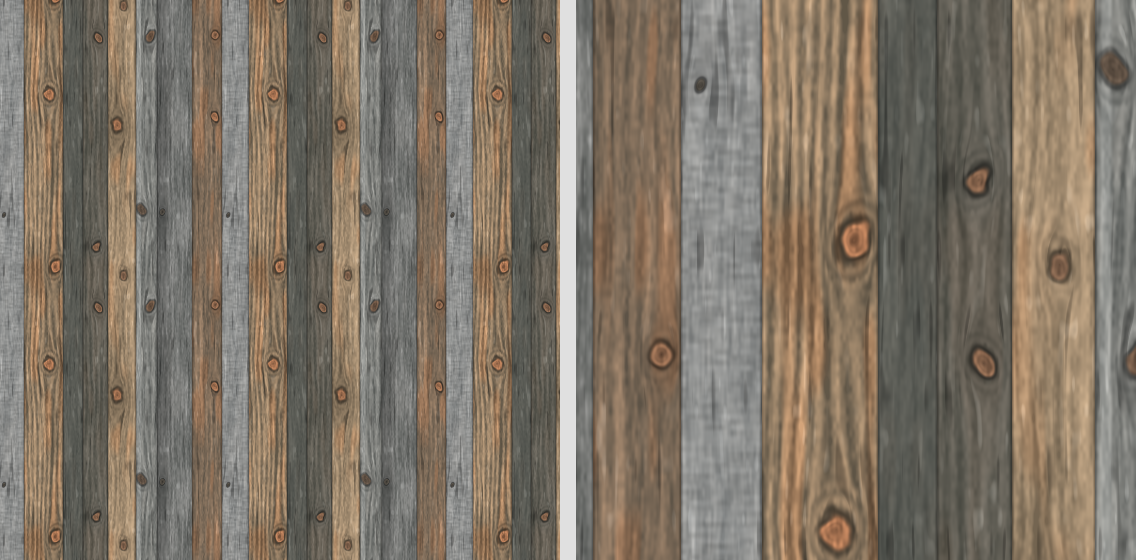
Left: the whole. Right: its middle third, enlarged.
Reproduce this texture procedurally as a Shadertoy shader.

```glsl
const vec2 TILE = vec2(0.4004, 0.4818);
const float TILE_OFFSET = 0.0046;
const int PLANKS = 8;
const int KNOTS = 12;

// Plank borders across one tile
const float EDGES[9] = float[9](0.0, 0.12, 0.293, 0.381, 0.492, 0.616, 0.713, 0.87, 1.0);

// Shadow colour and strength of the growth bands
const vec4 SHADES[8] = vec4[8](
    vec4(0.46, 0.47, 0.47, 0.08), vec4(0.38, 0.34, 0.28, 0.60),
    vec4(0.29, 0.30, 0.28, 0.20), vec4(0.29, 0.29, 0.26, 0.45),
    vec4(0.46, 0.40, 0.32, 0.25), vec4(0.35, 0.36, 0.35, 0.35),
    vec4(0.33, 0.34, 0.33, 0.20), vec4(0.37, 0.33, 0.28, 0.25));

const vec3 LIGHTS[8] = vec3[8](
    vec3(0.66, 0.66, 0.65), vec3(0.74, 0.62, 0.49),
    vec3(0.42, 0.42, 0.39), vec3(0.46, 0.44, 0.40),
    vec3(0.77, 0.66, 0.53), vec3(0.61, 0.61, 0.59),
    vec3(0.57, 0.57, 0.56), vec3(0.64, 0.53, 0.43));

// Knots: position in the tile, radius, warmth
const vec4 KNOT[12] = vec4[12](
    vec4(0.231, 0.346, 0.025, 1.0), vec4(0.257, 0.989, 0.025, 1.0),
    vec4(0.450, 0.141, 0.019, 0.6), vec4(0.443, 0.914, 0.020, 0.6),
    vec4(0.534, 0.465, 0.027, 0.9), vec4(0.563, 0.019, 0.019, 0.5),
    vec4(0.684, 0.135, 0.021, 0.4), vec4(0.642, 0.778, 0.022, 0.2),
    vec4(0.736, 0.786, 0.011, 0.0), vec4(0.971, 0.130, 0.018, 0.7),
    vec4(0.971, 0.432, 0.018, 0.9), vec4(0.029, 0.797, 0.010, 0.0));

float hash(vec2 p) {
    return fract(sin(dot(p, vec2(12.9898, 78.233))) * 43758.5453);
}

// Value noise that wraps vertically after rows cells
float noise(vec2 p, float rows, float seed) {
    vec2 cell = floor(p), f = fract(p);
    f = f * f * (3.0 - 2.0 * f);
    float x = cell.x + seed * 31.0;
    float y0 = mod(cell.y, rows), y1 = mod(cell.y + 1.0, rows);
    return mix(mix(hash(vec2(x, y0)), hash(vec2(x + 1.0, y0)), f.x),
               mix(hash(vec2(x, y1)), hash(vec2(x + 1.0, y1)), f.x), f.y);
}

float streaks(vec2 p, vec2 cells, float seed) {
    return noise(p * cells, cells.y, seed);
}

int plankAt(float x) {
    int plank = 0;
    for (int i = 1; i < PLANKS; i++) plank += int(step(EDGES[i], x));
    return plank;
}

// Returns bent grain position, distance in radii, and warmth of the nearest knot
vec3 knotField(vec2 p, int plank) {
    vec3 field = vec3(p.x, 100.0, 0.0);
    for (int i = 0; i < KNOTS; i++) {
        vec4 k = KNOT[i];
        if (plankAt(k.x) != plank) continue;
        vec2 d = p - k.xy;
        d.y = (fract(d.y + 0.5) - 0.5) * TILE.y / TILE.x;
        float flow = length(d * vec2(1.0, 0.4)) / k.z;
        field.x -= 1.3 * d.x / (flow * flow + 0.5);
        d.x += 0.25 * d.y * sin(float(i) * 2.4);
        float radii = length(d * vec2(1.0, 0.75)) / k.z;
        if (radii < field.y) field.yz = vec2(radii, k.w);
    }
    return field;
}

vec3 paintKnot(vec3 wood, float radii, float warmth, float wobble, float grit) {
    float r = radii + 0.5 * (wobble - 0.5);
    vec3 heart = mix(vec3(0.31, 0.29, 0.26), vec3(0.70, 0.48, 0.34), warmth);
    heart *= 0.82 + 0.3 * grit + 0.08 * sin(r * 13.0);
    heart = mix(heart * 0.75, heart, smoothstep(0.05, 0.35, r));
    wood *= 1.0 - 0.15 * exp(-0.8 * max(r - 0.8, 0.0));
    wood = mix(heart, wood, smoothstep(0.65, 0.95, r));
    float rim = exp(-30.0 * (r - 0.92) * (r - 0.92));
    return wood * (1.0 - (0.2 + 0.3 * wobble) * rim);
}

vec3 plankColor(vec2 p, int plank) {
    float seed = float(plank) + 1.0;
    vec4 shade = SHADES[plank];
    vec3 light = LIGHTS[plank];
    vec3 knot = knotField(p, plank);
    vec2 g = vec2(knot.x + 0.012 * (streaks(p, vec2(14.0, 6.0), seed + 5.0) - 0.5), p.y);

    // Fibres, stains and growth bands that close into rings near knots
    float stain = streaks(g, vec2(20.0, 6.0), seed);
    float grit = streaks(p, vec2(210.0, 110.0), seed + 30.0);
    float fibre = 0.4 * streaks(g, vec2(130.0, 9.0), seed)
        + 0.35 * streaks(g, vec2(230.0, 36.0), seed + 9.0) + 0.25 * grit;
    float bands = 0.5 + 0.5 * sin(g.x * 290.0 + 5.0 * streaks(g, vec2(12.0, 3.0), seed + 20.0));
    float rings = 0.5 + 0.5 * sin(knot.y * 9.0 + 4.0 * fibre);
    bands = mix(mix(rings, 0.5, 0.3), bands, smoothstep(1.2, 2.6, knot.y));
    float tone = 0.5 + 1.15 * (fibre - 0.5) + shade.a * (bands - 0.5) + 0.4 * (stain - 0.5);
    vec3 color = mix(shade.rgb, light, clamp(tone, 0.0, 1.1));

    // Rusty tint on warm boards, saw marks on the palest
    float warm = clamp((light.r - light.b) * 4.0, 0.0, 1.0);
    float rust = smoothstep(0.5, 0.85, streaks(g, vec2(48.0, 8.0), seed + 40.0));
    color += warm * rust * vec3(0.06, 0.0, -0.03);
    if (plank == 0) color += 0.09 * (streaks(p, vec2(50.0, 150.0), seed) - 0.5);

    // Dark cracks and pale scuffs
    float crack = smoothstep(0.8, 0.95, streaks(g, vec2(120.0, 11.0), seed + 60.0));
    float scuff = smoothstep(0.72, 0.95, streaks(g, vec2(130.0, 30.0), seed + 80.0));
    color *= 1.0 - 0.25 * crack;
    color += 0.12 * scuff * stain;
    if (plank == 5) color += 0.13 * (1.0 - smoothstep(0.004, 0.012, abs(p.x - 0.632)));
    if (plank == 6) color *= mix(0.8, 1.02, smoothstep(0.755, 0.8, p.x + 0.02 * stain));
    float wobble = streaks(p, vec2(50.0, 60.0), seed + 50.0);
    return paintKnot(color, knot.y, knot.z, wobble, grit);
}

void mainImage(out vec4 fragColor, in vec2 fragCoord) {
    vec2 uv = fragCoord / iResolution.y;
    vec2 p = fract(vec2(uv.x + TILE_OFFSET, 1.0 - uv.y) / TILE);
    float pixel = 1.0 / (iResolution.y * TILE.x);
    int plank = plankAt(p.x);
    vec3 color = plankColor(p, plank);

    // Joints between planks
    float edge = min(p.x - EDGES[plank], EDGES[plank + 1] - p.x);
    color *= mix(0.68, 1.0, smoothstep(0.0, 0.003 + pixel, edge));
    fragColor = vec4(clamp(color, 0.0, 1.0), 1.0);
}
```
